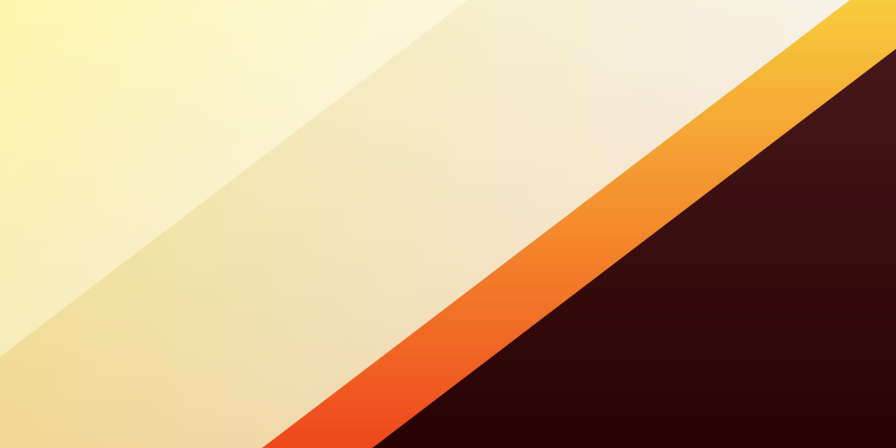
This background is drawn by a Shadertoy shader. Its source:

```glsl
// Diagonal bands: a pale yellow corner, a cream field, an orange stripe and a
// dark maroon corner. Parallel half-planes are layered from left to right,
// each filled with its own smooth gradient; faint noise mottles the light part.

const float RUN = 1.312; // horizontal run of every edge per unit of height

float hash(vec2 cell) {
    return fract(sin(dot(cell, vec2(127.1, 311.7))) * 43758.5);
}

float valueNoise(vec2 p) {
    vec2 cell = floor(p);
    vec2 f = fract(p);
    f = f * f * (3.0 - 2.0 * f);
    float low = mix(hash(cell), hash(cell + vec2(1.0, 0.0)), f.x);
    float high = mix(hash(cell + vec2(0.0, 1.0)), hash(cell + vec2(1.0, 1.0)), f.x);
    return mix(low, high, f.y);
}

// Coverage of the area right of the slanted edge that meets the base at baseX
float rightOf(vec2 p, float baseX, float pixel) {
    float dist = (p.x - RUN * p.y - baseX) / length(vec2(1.0, RUN));
    return smoothstep(-0.75 * pixel, 0.75 * pixel, dist);
}

// Colour plane: a corner colour plus a change per unit of x and of y
vec3 planeGradient(vec2 p, vec3 corner, vec3 perX, vec3 perY) {
    return corner + perX * p.x + perY * p.y;
}

// Vertical gradient through three colours
vec3 threeStop(float y, vec3 bottom, vec3 middle, vec3 top) {
    vec3 lower = mix(bottom, middle, clamp(2.0 * y, 0.0, 1.0));
    return mix(lower, top, clamp(2.0 * y - 1.0, 0.0, 1.0));
}

void mainImage(out vec4 fragColor, in vec2 fragCoord) {
    vec2 p = fragCoord / iResolution.y; // height is one unit
    float pixel = 1.0 / iResolution.y;

    // Band fills
    vec3 paleYellow = planeGradient(p, vec3(0.96, 0.915, 0.74),
        vec3(0.0, 0.002, 0.17), vec3(0.03, 0.055, -0.05));
    vec3 cream = planeGradient(p, vec3(0.94, 0.845, 0.585),
        vec3(0.005, 0.01, 0.14), vec3(0.02, 0.085, 0.065));
    vec3 orange = threeStop(p.y, vec3(0.935, 0.28, 0.115),
        vec3(0.955, 0.545, 0.175), vec3(0.97, 0.80, 0.24));
    vec3 maroon = mix(vec3(0.155, 0.005, 0.01), vec3(0.295, 0.105, 0.115), p.y);

    // Light area with faint mottling
    vec3 color = mix(paleYellow, cream, rightOf(p, -0.267, pixel));
    color += (valueNoise(p * 9.0) - 0.5) * vec3(0.002, 0.004, 0.01);

    // Stripe and dark corner
    color = mix(color, orange, rightOf(p, 0.585, pixel));
    color = mix(color, maroon, rightOf(p, 0.831, pixel));

    fragColor = vec4(clamp(color, 0.0, 1.0), 1.0);
}
```
